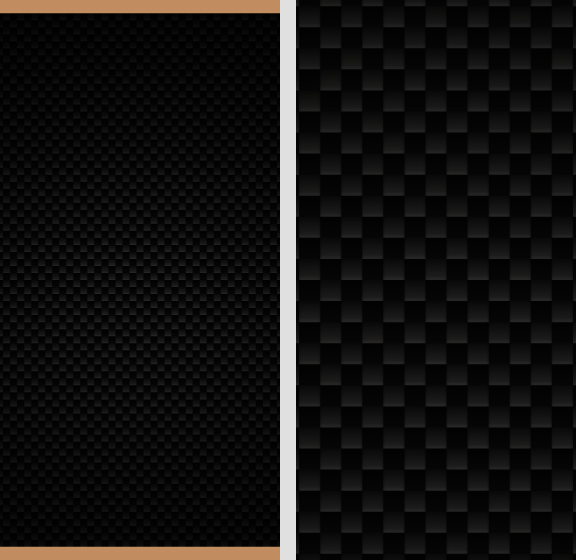
Left: the whole. Right: its middle third, enlarged.
This pattern is drawn by a Shadertoy shader. Its source:

```glsl
// Dark carbon weave: a checkerboard of raised and sunken square tiles, each
// shaded from dark at its top to light at its lower edge. A soft glow lights
// the middle, and plain copper bands close the top and bottom.

const float BAND = 0.0235;          // band height, in canvas heights
const float ROWS = 76.0;            // tile rows between the bands
const float CELL = (1.0 - 2.0 * BAND) / ROWS;
const vec3 COPPER = vec3(0.76, 0.55, 0.38);
const vec3 TINT = vec3(1.0, 0.97, 0.96);
const vec2 RAISED = vec2(0.035, 0.132);   // tile shade at top, at bottom
const vec2 SUNKEN = vec2(0.006, 0.024);
const float LIP = 0.022;            // extra light on the lower edge
const float GRAIN = 0.06;           // brightness change from tile to tile
const vec2 GLOW_CENTER = vec2(0.0, 0.46);
const vec2 GLOW_SIZE = vec2(0.45, 0.42);
const float GLOW_FLOOR = 0.15;
const int SAMPLES = 4;              // per axis, for smooth edges

float hash(vec2 p) {
    return fract(sin(dot(p, vec2(127.1, 311.7))) * 43758.55);
}

// Brightness of the weave; p.x is measured from the canvas centre
float weave(vec2 p) {
    vec2 grid = vec2(p.x / CELL + 0.5, (p.y - BAND) / CELL);
    vec2 id = floor(grid);
    vec2 f = fract(grid);
    float raised = 1.0 - mod(id.x + id.y, 2.0);
    vec2 ramp = mix(SUNKEN, RAISED, raised);
    float shade = mix(ramp.y, ramp.x, f.y);

    // Bright lower lip and slightly darker sides on raised tiles
    shade += raised * LIP * (1.0 - smoothstep(0.08, 0.2, f.y));
    float side = min(f.x, 1.0 - f.x);
    shade *= mix(1.0, mix(0.82, 1.0, smoothstep(0.0, 0.14, side)), raised);
    return shade * (1.0 + GRAIN * (hash(id) - 0.5));
}

vec3 scene(vec2 p) {
    if (p.y < BAND || p.y > 1.0 - BAND) return COPPER;
    vec2 q = (p - GLOW_CENTER) / GLOW_SIZE;
    float glow = mix(GLOW_FLOOR, 1.0, exp(-dot(q, q)));
    return weave(p) * glow * TINT;
}

void mainImage(out vec4 fragColor, in vec2 fragCoord) {
    vec3 sum = vec3(0.0);
    // Average a grid of points inside each pixel
    for (int j = 0; j < SAMPLES; j++) {
        for (int i = 0; i < SAMPLES; i++) {
            vec2 offset = (vec2(i, j) + 0.5) / float(SAMPLES) - 0.5;
            vec2 p = (fragCoord + offset) / iResolution.y;
            p.x -= 0.5 * iResolution.x / iResolution.y;
            sum += scene(p);
        }
    }
    fragColor = vec4(sum / float(SAMPLES * SAMPLES), 1.0);
}
```
